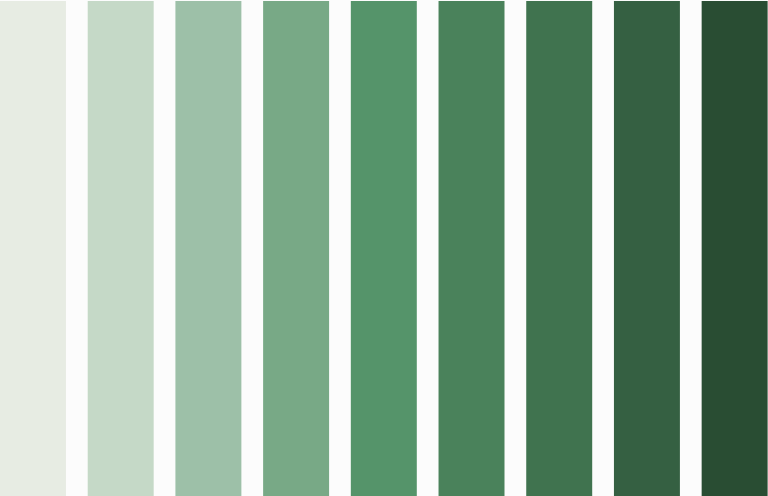
Give the GLSL for this pattern, as a Shadertoy shader.

```glsl
// Nine upright bars running from pale sage to deep forest green on near-white.
// The canvas is cut into equal cells; each cell holds one bar and a gap,
// and antialiased box coverage blends the bar over the paper.

const vec3 GREENS[9] = vec3[9](
    vec3(0.906, 0.925, 0.890),
    vec3(0.773, 0.851, 0.780),
    vec3(0.616, 0.753, 0.659),
    vec3(0.471, 0.663, 0.525),
    vec3(0.333, 0.580, 0.416),
    vec3(0.290, 0.510, 0.355),
    vec3(0.251, 0.451, 0.308),
    vec3(0.208, 0.376, 0.259),
    vec3(0.161, 0.302, 0.200));

// Coverage of the span lo..hi, softened over one pixel
float span(float x, float lo, float hi, float pixel) {
    return clamp((x - lo) / pixel + 0.5, 0.0, 1.0)
         * clamp((hi - x) / pixel + 0.5, 0.0, 1.0);
}

void mainImage(out vec4 fragColor, in vec2 fragCoord) {
    vec2 uv = fragCoord / iResolution.xy;
    vec2 pixel = 1.0 / iResolution.xy;

    // Repeat the bars, centring each one in its cell
    float pitch = 0.1142, barWidth = 0.0859;
    float fromFirst = uv.x - 0.5 * barWidth;
    float index = clamp(floor(fromFirst / pitch + 0.5), 0.0, 8.0);
    float offset = fromFirst - index * pitch;

    // Bars fill the height except for a hairline at the top
    float bar = span(offset, -0.5 * barWidth, 0.5 * barWidth, pixel.x)
              * span(uv.y, -0.01, 0.998, pixel.y);

    vec3 paper = vec3(0.988, 0.990, 0.988);
    fragColor = vec4(mix(paper, GREENS[int(index)], bar), 1.0);
}
```
